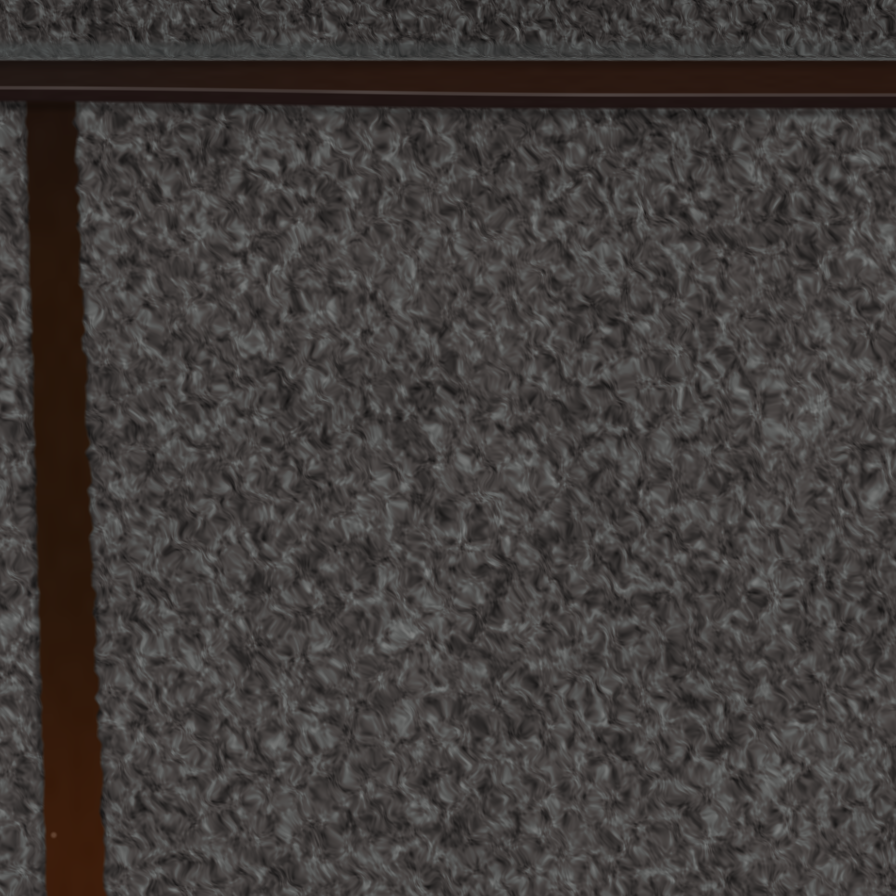
This texture is drawn by a Shadertoy shader. Its source:

```glsl
float hash(vec2 p) {
    vec3 q = fract(vec3(p.xyx) * 0.1031);
    q += dot(q, q.yzx + 33.33);
    return fract((q.x + q.y) * q.z);
}

float noise(vec2 p) {
    vec2 i = floor(p), f = fract(p);
    f = f * f * (3.0 - 2.0 * f);
    return mix(mix(hash(i), hash(i + vec2(1, 0)), f.x),
               mix(hash(i + vec2(0, 1)), hash(i + vec2(1, 1)), f.x), f.y);
}

// Soft horizontal or vertical stripe between two limits
float band(float x, float lo, float hi, float soft) {
    return smoothstep(lo - soft, lo + soft, x) * (1.0 - smoothstep(hi - soft, hi + soft, x));
}

// Short curled fibres: bent, slanted noise in three octaves, centred on zero
float fibres(vec2 p) {
    vec2 bend = vec2(noise(p * 55.0), noise(p * 55.0 + 40.0)) - 0.5;
    p += bend * 0.012;
    p = vec2(p.x + 0.35 * p.y, p.y - 0.15 * p.x);
    float sum = 0.0, weight = 0.5;
    vec2 q = p * vec2(112.0, 84.0);
    for (int i = 0; i < 3; i++) {
        sum += weight * (noise(q) - 0.5);
        q = mat2(0.9, 0.44, -0.44, 0.9) * q * 1.75 + 17.0;
        weight *= 0.68;
    }
    return sum;
}

vec3 carpet(vec2 p) {
    float far = smoothstep(0.9, 0.94, p.y);
    float grain = fibres(p * mix(1.0, 1.3, far));
    float patches = noise(p * 9.0) + 0.7 * noise(p * 23.0 + 8.0) - 0.85;
    float light = 0.262 + 0.022 * patches + 0.37 * grain;
    light += 0.12 * max(grain - 0.1, 0.0);
    light -= 0.02 * smoothstep(0.7, 0.9, p.y) + 0.025 * far;
    vec3 tint = mix(vec3(1.05, 0.985, 0.965), vec3(1.0, 1.01, 1.0), smoothstep(0.0, 0.22, grain));
    return light * tint;
}

void mainImage(out vec4 fragColor, in vec2 fragCoord) {
    vec2 uv = fragCoord / iResolution.xy;
    vec3 col = carpet(uv);

    // Upright strip, leaning and widening downwards, with a ragged right edge
    float drop = 0.885 - uv.y;
    float ragged = (noise(vec2(uv.y * 95.0, 3.0)) - 0.5) * 0.006;
    float left = 0.029 + 0.026 * drop + ragged * 0.4;
    float right = 0.083 + 0.039 * drop + ragged;
    float strip = band(uv.x, left, right, 0.0025) * step(uv.y, 0.9);
    col *= 1.0 - 0.3 * band(uv.x, left - 0.005, right + 0.004, 0.004) * step(uv.y, 0.9);
    vec3 brown = mix(vec3(0.235, 0.110, 0.040), vec3(0.160, 0.088, 0.040), smoothstep(0.0, 0.4, uv.y));
    brown = mix(brown, vec3(0.125, 0.075, 0.050), smoothstep(0.65, 0.9, uv.y));
    brown += 0.012 * (noise(uv * vec2(70.0, 40.0)) - 0.5);
    col = mix(col, brown, strip);
    col += 0.15 * smoothstep(0.005, 0.001, length(uv - vec2(0.060, 0.068)));

    // Pale haze above the rail
    float haze = band(uv.y, 0.934, 0.952, 0.006);
    col = mix(col, vec3(0.27, 0.285, 0.285), haze * mix(0.65, 0.3, uv.x));

    // Rail body with a dark lower lip
    float lower = mix(0.887, 0.879, smoothstep(0.0, 0.6, uv.x));
    float rail = band(uv.y, lower, 0.933, 0.0025);
    vec3 railColor = mix(vec3(0.135, 0.095, 0.080), vec3(0.165, 0.095, 0.065), smoothstep(0.0, 0.5, uv.x));
    float seam = mix(0.902, 0.894, smoothstep(0.0, 0.7, uv.x));
    railColor = mix(vec3(0.120, 0.078, 0.073), railColor, smoothstep(seam - 0.003, seam + 0.003, uv.y));
    railColor *= 1.0 - 0.25 * smoothstep(0.918, 0.932, uv.y);
    railColor += 0.010 * (noise(uv * vec2(50.0, 220.0)) - 0.5);
    col = mix(col, railColor, rail);

    // Bright rim on top and thin glint along the seam
    col = mix(col, vec3(0.34, 0.35, 0.35), 0.8 * band(uv.y, 0.9325, 0.9355, 0.0015) * mix(0.6, 1.0, uv.x));
    float glint = smoothstep(0.0032, 0.0006, abs(uv.y - seam));
    col = mix(col, vec3(0.33, 0.29, 0.28), glint * (0.6 + 0.3 * noise(vec2(uv.x * 12.0, 5.0))));

    // Contact shadow under the rail
    col *= 1.0 - 0.25 * band(uv.y, lower - 0.010, lower, 0.005);

    fragColor = vec4(clamp(col, 0.0, 1.0), 1.0);
}
```
